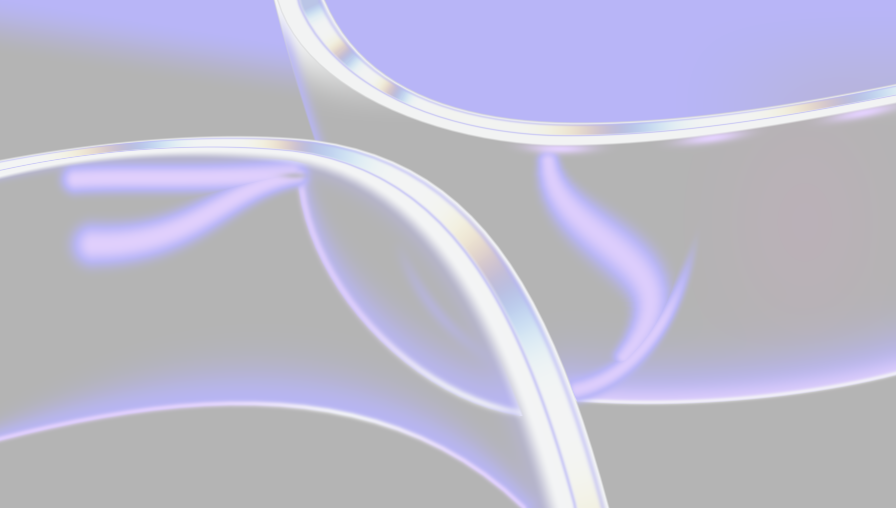
Give the GLSL for this background, as a WebGL 1 fragment shader.

```glsl
precision highp float;
// Glassy iridescent ribbons with lilac veils and soft flames on a grey backdrop.
uniform vec2 u_resolution;

#define CANVAS vec2(7.68, 4.34)
#define EDGE 0.012
#define GREY vec3(0.705)
#define LILAC vec3(0.72, 0.71, 0.97)
#define PINK vec3(0.89, 0.82, 0.99)
#define WHITE vec3(0.96, 0.965, 0.965)
#define STEPS 22
#define TAU 6.28319

vec2 bezier(vec2 a, vec2 b, vec2 c, vec2 d, float t) {
  float s = 1.0 - t;
  return s*s*s*a + 3.0*s*s*t*b + 3.0*s*t*t*c + t*t*t*d;
}

// Signed distance (positive to the right of travel) and position along a cubic.
vec2 curve(vec2 p, vec2 a, vec2 b, vec2 c, vec2 d) {
  vec2 best = vec2(100.0, 0.0), start = a;
  for (int i = 0; i < STEPS; i++) {
    vec2 end = bezier(a, b, c, d, float(i + 1) / float(STEPS));
    vec2 along = end - start, rel = p - start;
    float h = clamp(dot(rel, along) / dot(along, along), 0.0, 1.0);
    float dist = length(rel - along * h);
    float side = along.x * rel.y < along.y * rel.x ? -1.0 : 1.0;
    if (dist < abs(best.x)) best = vec2(side * dist, (float(i) + h) / float(STEPS));
    start = end;
  }
  return best;
}

vec2 join(vec2 a, vec2 b) {
  return abs(a.x) < abs(b.x) ? a : b + vec2(0.0, 1.0);
}

float inside(float d) { return 1.0 - smoothstep(-EDGE, EDGE, d); }
float bell(float d, float w) { return exp(-d * d / (w * w)); }
float veil(float d, float w) { return inside(d) * bell(d, w); }

// Pink core with a lilac fringe.
vec3 flame(vec3 col, float f) {
  col = mix(col, LILAC, smoothstep(0.05, 0.6, f));
  return mix(col, PINK, smoothstep(0.4, 1.0, f));
}

// Glass band: dispersed reflections on the outer half, white on the inner half.
vec3 glass(float v, float t, float center, float period) {
  vec3 phase = (t - center) / period - vec3(0.08, 0.02, -0.1);
  vec3 dark = pow(0.5 + 0.5 * cos(TAU * phase), vec3(3.0));
  float face = smoothstep(0.03, 0.12, v) * (1.0 - smoothstep(0.48, 0.6, v));
  vec3 col = WHITE - dark * face * vec3(0.23, 0.22, 0.16);
  col = mix(col, LILAC, 0.6 * bell(v - 0.57, 0.035));
  return mix(col, LILAC, 0.5 * bell(v - 0.1, 0.05));
}

void main() {
  // Canvas units with y pointing down.
  vec2 p = gl_FragCoord.xy / u_resolution;
  p = vec2(p.x, 1.0 - p.y) * CANVAS;

  // Edges of the arching band and of the upper band.
  vec2 outer = join(curve(p, vec2(0.0, 1.37), vec2(1.0, 1.18), vec2(2.0, 1.12), vec2(2.7, 1.2)),
                    curve(p, vec2(2.7, 1.2), vec2(4.05, 1.38), vec2(4.7, 2.4), vec2(5.22, 4.34)));
  vec2 inner = join(curve(p, vec2(0.0, 1.52), vec2(0.9, 1.3), vec2(1.8, 1.28), vec2(2.5, 1.37)),
                    curve(p, vec2(2.5, 1.37), vec2(3.6, 1.55), vec2(4.25, 2.6), vec2(4.72, 4.34)));
  vec2 upper = join(curve(p, vec2(2.78, 0.0), vec2(3.1, 0.75), vec2(3.9, 1.04), vec2(4.9, 1.05)),
                    curve(p, vec2(4.9, 1.05), vec2(5.8, 1.06), vec2(6.8, 0.9), vec2(7.68, 0.72)));
  vec2 lower = join(curve(p, vec2(2.38, 0.0), vec2(2.6, 0.75), vec2(3.7, 1.2), vec2(4.7, 1.24)),
                    curve(p, vec2(4.7, 1.24), vec2(5.7, 1.26), vec2(6.8, 1.05), vec2(7.68, 0.88)));
  float outside = inside(outer.x), under = inside(-inner.x);

  // Backdrop: grey, faint rosy haze, lilac top.
  vec3 col = GREY + vec3(0.025, -0.01, 0.015) * bell(p.x - 6.9, 0.7) * bell(p.y - 1.9, 1.0);
  float wing = curve(p, vec2(2.35, 0.0), vec2(2.45, 0.4), vec2(2.6, 0.9), vec2(2.7, 1.2)).x;
  float haze = 1.0 - smoothstep(-0.05, 0.48, p.y - 0.16 * p.x);
  col = mix(col, LILAC, haze * inside(-wing) * inside(p.x - 2.75));
  float dusk = 0.4 * smoothstep(5.6, 7.4, p.x) * smoothstep(0.0, 0.9, p.y);
  col = mix(col, LILAC, inside(upper.x) * (1.0 - dusk));

  // Pale fold hanging from the upper band.
  float fold = inside(-lower.x) * inside(wing) * outside;
  col = mix(col, WHITE, fold * bell(lower.x, 0.28) * (1.0 - smoothstep(0.2, 1.1, p.y)));
  col = mix(col, LILAC, 0.8 * veil(wing, 0.07) * outside * smoothstep(0.0, 0.5, p.y));

  // Lilac lens behind the arch.
  vec2 lens = curve(p, vec2(2.55, 1.5), vec2(2.6, 2.4), vec2(3.5, 3.4), vec2(4.45, 3.55));
  col = mix(col, LILAC, 0.9 * under * veil(lens.x, 0.1 + 0.26 * lens.y));
  float rim = bell(lens.x + 0.025, 0.035) * under;
  col = mix(col, mix(PINK, WHITE, smoothstep(0.4, 0.8, lens.y)), 0.8 * rim);
  vec2 crease = curve(p, vec2(3.4, 2.05), vec2(3.55, 2.5), vec2(3.85, 2.85), vec2(4.25, 3.1));
  col = mix(col, LILAC, 0.5 * under * bell(crease.x, 0.06) * sin(3.14 * crease.y));

  // Veils rising from the two lower edges.
  vec2 left = curve(p, vec2(0.0, 3.76), vec2(1.6, 3.35), vec2(3.3, 3.2), vec2(4.48, 4.34));
  col = mix(col, LILAC, 0.95 * under * veil(left.x, 0.13 + 0.2 * sin(3.14 * left.y)));
  vec3 leftRim = mix(PINK, WHITE, bell(left.y - 0.63, 0.18));
  col = mix(col, leftRim, 0.9 * under * bell(left.x + 0.01, 0.025));
  vec2 right = curve(p, vec2(4.9, 3.42), vec2(5.8, 3.5), vec2(6.9, 3.4), vec2(7.68, 3.2));
  col = mix(col, LILAC, 0.95 * outside * veil(right.x, 0.36));
  col = mix(col, PINK, 0.8 * outside * veil(right.x, 0.13));
  col = mix(col, WHITE, 0.8 * outside * bell(right.x + 0.01, 0.02));

  // Flames on the right, then on the left.
  vec2 tongue = curve(p, vec2(4.7, 1.38), vec2(4.75, 2.1), vec2(6.1, 2.2), vec2(5.35, 3.05));
  vec2 sliver = curve(p, vec2(6.0, 1.9), vec2(5.85, 2.6), vec2(5.5, 3.2), vec2(4.95, 3.33));
  float heat = bell(tongue.x, 0.1 + 0.12 * sin(3.14 * tongue.y));
  heat = max(heat, smoothstep(-0.1, 0.5, sliver.y) * bell(sliver.x, 0.05 + 0.06 * sliver.y));
  col = flame(col, 0.85 * heat * outside);
  vec2 shelf = curve(p, vec2(0.65, 1.53), vec2(1.2, 1.5), vec2(1.8, 1.55), vec2(2.5, 1.47));
  vec2 lick = curve(p, vec2(2.55, 1.5), vec2(1.9, 1.6), vec2(1.7, 2.1), vec2(0.8, 2.09));
  heat = max(bell(shelf.x, 0.13), bell(lick.x, 0.1 + 0.09 * lick.y));
  col = flame(col, 0.9 * heat * under);
  col = mix(col, GREY, 0.7 * bell(length((p - vec2(2.53, 1.5)) * vec2(1.0, 4.0)), 0.11));

  // Pink glints below the upper band.
  float glint = pow(0.5 + 0.5 * cos(TAU * (p.x - 4.8) / 1.3), 2.0) * smoothstep(3.9, 4.4, p.x);
  col = mix(col, PINK, glint * bell(lower.x - 0.03, 0.045));

  // Upper band, then the arch in front of it.
  float v = clamp(upper.x / (upper.x + abs(lower.x) + 0.001), 0.0, 1.0);
  vec3 band = glass(v, upper.y, 0.42, mix(0.22, 0.7, smoothstep(0.5, 0.9, upper.y)));
  col = mix(col, band, 0.95 * inside(-upper.x) * inside(lower.x));
  v = clamp(outer.x / (outer.x + abs(inner.x) + 0.001), 0.0, 1.0);
  float blur = 0.02 + 0.035 * inner.y;
  col = mix(col, LILAC, 0.35 * inside(-outer.x) * bell(inner.x, 2.0 * blur));
  float arch = inside(-outer.x) * (1.0 - smoothstep(-blur, blur, inner.x));
  gl_FragColor = vec4(mix(col, glass(v, outer.y, 0.95, 0.6), 0.97 * arch), 1.0);
}
```
